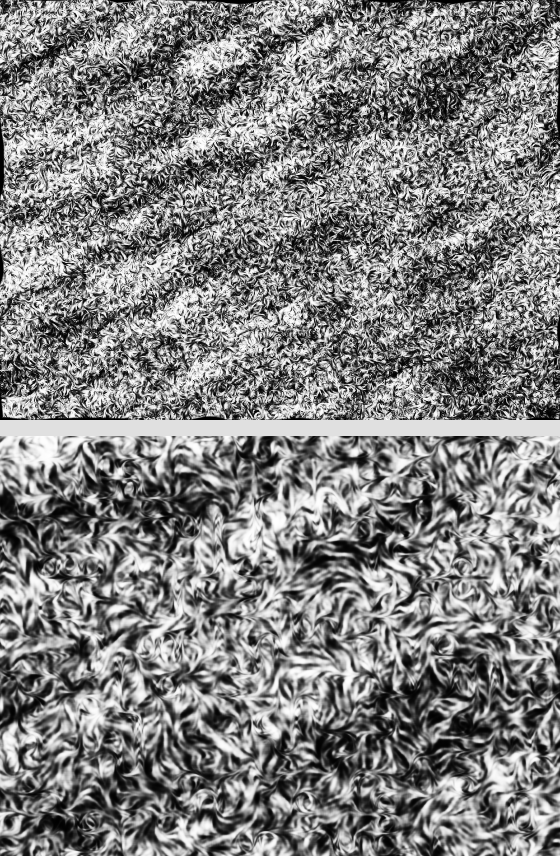
Top: the whole. Bottom: its middle third, enlarged.
This texture is drawn by a WebGL 2 fragment shader. Its source:

```glsl
#version 300 es
precision highp float;
precision highp int;

uniform vec2 u_resolution;
out vec4 fragColor;

const float TAU = 6.2831853;

// Integer hash of a lattice point, 0 to 1
float hash(vec2 cell, uint seed) {
    uvec2 v = uvec2(ivec2(cell)) * uvec2(1597u, 7919u) + seed * 2699u;
    uint h = v.x * 747796u + (v.y ^ (v.x >> 3)) * 289133u;
    h = (h ^ (h >> 16)) * 73244475u;
    h = (h ^ (h >> 15)) * 73244475u;
    h ^= h >> 16;
    return float(h & 65535u) / 65535.0;
}

float valueNoise(vec2 p, uint seed) {
    vec2 cell = floor(p);
    vec2 f = p - cell;
    f = f * f * (3.0 - 2.0 * f);
    float low = mix(hash(cell, seed), hash(cell + vec2(1, 0), seed), f.x);
    float high = mix(hash(cell + vec2(0, 1), seed), hash(cell + vec2(1, 1), seed), f.x);
    return mix(low, high, f.y);
}

float fbm(vec2 p, float gain, uint seed) {
    float sum = 0.0, weight = 1.0, total = 0.0;
    for (uint i = 0u; i < 4u; i++) {
        sum += weight * valueNoise(p, seed + i);
        total += weight;
        weight *= gain;
        p = p * 2.03 + 7.3;
    }
    return sum / total;
}

vec2 direction(float angle) {
    return vec2(cos(angle), sin(angle));
}

// Long slanted streaks with ragged borders, centred on zero
float streaks(vec2 p, float slant, vec2 frequency, float raggedness) {
    vec2 along = direction(slant);
    vec2 across = vec2(-along.y, along.x);
    vec2 q = vec2(dot(p, along), dot(p, across)) * frequency;
    q.y += raggedness * (valueNoise(p * 11.0, 11u) - 0.5);
    return fbm(q, 0.62, 21u) - 0.5;
}

// Short curled flecks: noise averaged along a turning direction
float flecks(vec2 p, float density, float turnScale, float stride) {
    vec2 dir = direction(TAU * valueNoise(p * turnScale, 41u));
    float sum = 0.0;
    for (int i = -2; i <= 2; i++) {
        sum += valueNoise((p + dir * stride * float(i)) * density, 51u);
    }
    return sum / 5.0 - 0.5;
}

// Uneven dark rim, 0 on the rim and 1 inside
float rim(vec2 p, vec2 size, float depth, float blur) {
    vec2 toEdge = min(p, size - p);
    float inset = depth * (valueNoise(p * 14.0, 71u) - 0.45);
    return smoothstep(-blur, blur, min(toEdge.x, toEdge.y) - inset);
}

void main() {
    vec2 p = gl_FragCoord.xy / u_resolution.y;
    vec2 size = vec2(u_resolution.x / u_resolution.y, 1.0);
    float pixel = 1.0 / u_resolution.y;

    float band = streaks(p, 0.47, vec2(4.6, 22.0), 0.7);
    float grain = flecks(p, 330.0, 64.0, 0.002);

    // Spread the sum evenly from black to white
    float level = 0.09 + 4.0 * band + 6.7 * grain;
    float tone = 0.5 + 0.5 * tanh(0.82 * level);

    tone *= rim(p, size, 0.02, pixel);
    fragColor = vec4(vec3(tone), 1.0);
}
```
